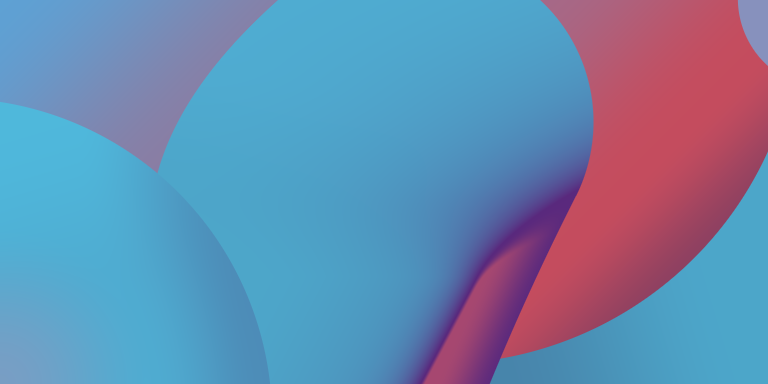
A WebGL 1 fragment shader for this background:

```glsl
precision highp float;
uniform vec2 u_resolution;

// Circles: centre x, centre y (measured down from the top), radius
const vec3 RED_DISC = vec3(1.141, 0.005, 0.943);
const vec3 CORNER_DISC = vec3(2.158, -0.004, 0.2365);
const vec3 LEFT_DISC = vec3(-0.128, 1.092, 0.8365);
const vec3 TUBE_CAP = vec3(1.1133, 0.3177, 0.4323);

// Tube and fold
const float CAP_END = 0.51;
const float FOLD_BEND = 0.72;
const float FOLD_CURVE = 2.8;
const float RIM_WIDTH = 0.14;

// Colours
const vec3 SKY = vec3(0.37, 0.63, 0.83);
const vec3 MAUVE = vec3(0.54, 0.49, 0.64);
const vec3 LILAC = vec3(0.53, 0.57, 0.74);
const vec3 TEAL = vec3(0.30, 0.65, 0.79);
const vec3 DEEP_TEAL = vec3(0.28, 0.52, 0.67);
const vec3 ROSE = vec3(0.65, 0.41, 0.53);
const vec3 RED = vec3(0.77, 0.30, 0.37);
const vec3 WINE = vec3(0.54, 0.25, 0.38);
const vec3 CYAN = vec3(0.31, 0.72, 0.86);
const vec3 AQUA = vec3(0.31, 0.675, 0.82);
const vec3 STEEL = vec3(0.30, 0.55, 0.72);
const vec3 HAZE = vec3(0.47, 0.62, 0.77);
const vec3 PURPLE = vec3(0.35, 0.16, 0.49);
const vec3 PINK = vec3(0.65, 0.28, 0.44);

// Smooth coverage of the region where the distance is negative
float cover(float dist) {
  return clamp(0.5 - dist * u_resolution.y, 0.0, 1.0);
}

float disc(vec2 p, vec3 shape) {
  return length(p - shape.xy) - shape.z;
}

float tubeLeft(float y) {
  return 0.724 - 1.12 * y + 0.94 * y * y;
}

// Round cap that runs into a slightly flared straight side
float tubeRight(float y) {
  float h = y - TUBE_CAP.y;
  float cap = TUBE_CAP.x + sqrt(max(TUBE_CAP.z * TUBE_CAP.z - h * h, 0.0));
  float flare = max(y - 0.55, 0.0);
  float side = 1.5 - 0.5 * (y - CAP_END) + 0.1 * flare * flare;
  return y < CAP_END ? cap : side;
}

// Signed distance to the fold line, positive on its inner side
float foldDistance(vec2 p) {
  float bend = max(FOLD_BEND - p.y, 0.0);
  float ridge = 1.094 + 0.53 * (1.0 - p.y) + FOLD_CURVE * bend * bend;
  float slope = 0.53 + 2.0 * FOLD_CURVE * bend;
  return (p.x - ridge) / sqrt(1.0 + slope * slope);
}

vec3 backdrop(vec2 p) {
  vec3 upper = mix(SKY, MAUVE, smoothstep(0.0, 0.9, p.x + p.y));
  vec3 lower = mix(DEEP_TEAL, TEAL, smoothstep(1.3, 1.95, p.x + 0.3 * (1.0 - p.y)));
  return mix(upper, lower, step(1.0, p.x));
}

vec3 redColour(vec2 p) {
  float s = p.x + p.y;
  vec3 c = mix(ROSE, RED, smoothstep(1.4, 2.08, s));
  return mix(c, WINE, smoothstep(2.12, 2.54, s));
}

vec3 tubeColour(vec2 p, float right) {
  // Outer surface, darkening toward the fold
  float d = foldDistance(p);
  float upper = 1.0 - smoothstep(0.5, 0.75, p.y);
  vec3 blue = mix(AQUA, TEAL, smoothstep(0.25, 0.7, p.y - 0.3 * p.x + 0.3));
  blue = mix(blue, STEEL, 0.6 * smoothstep(-0.5, -0.05, d));
  float shade = exp(min(d, 0.0) / mix(0.05, 0.085, upper));
  vec3 outer = mix(blue, PURPLE, shade);
  // Inner surface, purple along the fold and the right rim
  float glow = smoothstep(0.0, mix(0.012, 0.11, upper), d);
  glow *= smoothstep(-0.02, RIM_WIDTH, right - p.x);
  return mix(outer, PINK, glow);
}

vec3 leftColour(vec2 p) {
  vec3 c = mix(CYAN, AQUA, smoothstep(0.35, 0.85, p.y + 0.3 * p.x));
  float edge = smoothstep(-0.35, 0.0, disc(p, LEFT_DISC));
  c = mix(c, STEEL, edge * smoothstep(0.2, 0.65, p.x));
  return mix(c, HAZE, 1.0 - smoothstep(0.0, 0.42, length(p - vec2(0.0, 1.0))));
}

void main() {
  vec2 p = vec2(gl_FragCoord.x, u_resolution.y - gl_FragCoord.y) / u_resolution.y;
  float right = tubeRight(p.y);
  float tube = max(tubeLeft(p.y) - p.x, p.x - right) * 0.87;

  // Layers from back to front
  vec3 colour = backdrop(p);
  colour = mix(colour, redColour(p), cover(disc(p, RED_DISC)) * step(1.0, p.x));
  colour = mix(colour, LILAC, cover(disc(p, CORNER_DISC)));
  colour = mix(colour, tubeColour(p, right), cover(tube));
  colour = mix(colour, leftColour(p), cover(disc(p, LEFT_DISC)));
  gl_FragColor = vec4(colour, 1.0);
}
```
